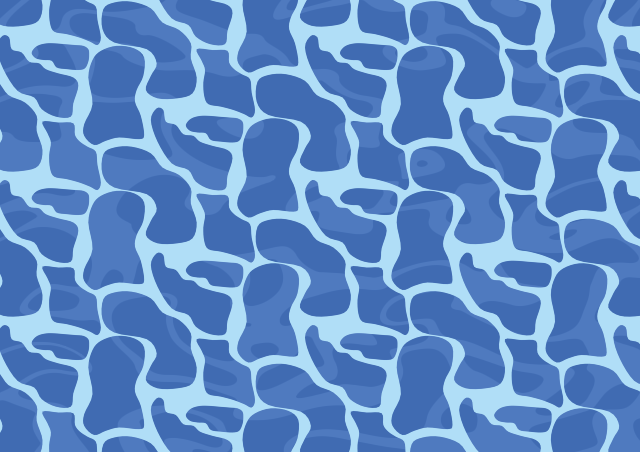
Write a Shadertoy shader that draws this pattern.

```glsl
// Stylised pool water: five curvy dark cells separated by pale caustic lines,
// repeated on a half-drop lattice. Each cell is a signed distance to a closed
// spline; warped noise adds unrepeated ribbons of lighter blue inside the cells.

const int N = 18;                        // control points per cell
const vec2 PERIOD = vec2(370.0, 174.0);  // canvas is 768 units wide

// Outlines are relative to the cell centres, with y pointing down.
const vec2 OVAL[N] = vec2[N](
    vec2(-35, -4), vec2(-32, -10), vec2(-26, -14), vec2(-17, -16), vec2(-7, -16), vec2(5, -15),
    vec2(17, -14), vec2(27, -13), vec2(33, -9), vec2(34, -2), vec2(33, 6), vec2(29, 14),
    vec2(21, 16), vec2(7, 15), vec2(-5, 13), vec2(-11, 5), vec2(-21, 4), vec2(-30, 2));
const vec2 WING[N] = vec2[N](
    vec2(-49, -37), vec2(-42, -51), vec2(-34, -49), vec2(-31, -35), vec2(-19, -31), vec2(-10, -20),
    vec2(2, -18), vec2(10, -11), vec2(25, -6), vec2(43, -1), vec2(49, 9), vec2(43, 30),
    vec2(40, 46), vec2(22, 46), vec2(5, 37), vec2(-4, 23), vec2(-24, 15), vec2(-41, -11));
const vec2 WAIST[N] = vec2[N](
    vec2(-27, -43), vec2(-17, -54), vec2(2, -60), vec2(23, -57), vec2(35, -46), vec2(34, -24),
    vec2(26, -7), vec2(24, 7), vec2(31, 24), vec2(35, 47), vec2(29, 52), vec2(5, 50),
    vec2(-11, 54), vec2(-25, 59), vec2(-37, 48), vec2(-37, 34), vec2(-27, 10), vec2(-32, -22));
const vec2 BEND[N] = vec2[N](
    vec2(-55, -50), vec2(-42, -58), vec2(-21, -59), vec2(2, -51), vec2(16, -34), vec2(36, -25),
    vec2(50, -9), vec2(50, 9), vec2(57, 32), vec2(52, 51), vec2(34, 57), vec2(10, 57),
    vec2(-4, 47), vec2(2, 30), vec2(9, 15), vec2(-3, -2), vec2(-42, -10), vec2(-56, -26));
const vec2 BLOCK[N] = vec2[N](
    vec2(-36, -40), vec2(-17, -39), vec2(1, -38), vec2(3, -24), vec2(9, -16), vec2(18, -10),
    vec2(28, -4), vec2(30, 12), vec2(34, 33), vec2(30, 42), vec2(21, 38), vec2(8, 33),
    vec2(-7, 29), vec2(-22, 26), vec2(-27, 16), vec2(-28, 0), vec2(-26, -15), vec2(-30, -26));

float hash(vec2 p) {
    p = fract(p * vec2(0.1031, 0.1137));
    p += dot(p, p.yx + 33.33);
    return fract((p.x + p.y) * p.x * 7.13);
}

float noise(vec2 p) {
    vec2 i = floor(p), f = fract(p);
    f = f * f * (3.0 - 2.0 * f);
    return mix(mix(hash(i), hash(i + vec2(1, 0)), f.x),
               mix(hash(i + vec2(0, 1)), hash(i + vec2(1, 1)), f.x), f.y);
}

// Offset from the nearest point of the half-drop lattice.
vec2 foldLattice(vec2 p) {
    vec2 a = mod(p + 0.5 * PERIOD, PERIOD) - 0.5 * PERIOD;
    vec2 b = mod(p, PERIOD) - 0.5 * PERIOD;
    return dot(a, a) < dot(b, b) ? a : b;
}

vec2 catmullRom(vec2 a, vec2 b, vec2 c, vec2 d, float t) {
    return b + 0.5 * t * (c - a + t * (2.0 * a - 5.0 * b + 4.0 * c - d
                                       + t * (3.0 * (b - c) + d - a)));
}

// Signed distance to one repeated cell, negative inside.
float cellDistance(vec2 p, vec2 centre, vec2 outline[N]) {
    p = foldLattice(p - centre);
    if (dot(p, p) > 8100.0) return 10.0;
    float nearest = 1e5, side = 1.0;
    vec2 start = outline[0];
    for (int i = 0; i < N; i++) {
        for (int k = 1; k <= 4; k++) {
            vec2 end = catmullRom(outline[(i + N - 1) % N], outline[i], outline[(i + 1) % N],
                                  outline[(i + 2) % N], float(k) / 4.0);
            vec2 e = end - start, w = p - start;
            vec2 gap = w - e * clamp(dot(w, e) / dot(e, e), 0.0, 1.0);
            nearest = min(nearest, dot(gap, gap));
            bvec3 c = bvec3(p.y >= start.y, p.y < end.y, e.x * w.y > e.y * w.x);
            if (all(c) || all(not(c))) side = -side;
            start = end;
        }
    }
    return side * sqrt(nearest);
}

// Wavy ribbons of uneven width, stretched sideways.
float ribbonField(vec2 p) {
    p += vec2(13, 7) * sin(p.yx / vec2(19, 27)) + vec2(0, 9) * sin(p.x / 61.0);
    vec2 q = p / vec2(62, 34);
    return abs(noise(q + 7.0) - 0.5) - 0.03 - 0.13 * noise(q * 0.7 + 41.0);
}

void mainImage(out vec4 fragColor, in vec2 fragCoord) {
    float pixel = 768.0 / iResolution.x;
    vec2 p = vec2(fragCoord.x, iResolution.y - fragCoord.y) * pixel;

    // Water with lighter ribbons
    float ribbon = ribbonField(p);
    float blur = max(fwidth(ribbon), 1e-4);
    vec3 color = mix(vec3(0.31, 0.48, 0.75), vec3(0.25, 0.42, 0.70),
                     smoothstep(-0.6 * blur, 0.6 * blur, ribbon));

    // Pale lines wherever no cell covers
    float d = cellDistance(p, vec2(443, 242), OVAL);
    d = min(d, cellDistance(p, vec2(415, 268), WING));
    d = min(d, cellDistance(p, vec2(323, 202), WAIST));
    d = min(d, cellDistance(p, vec2(364, 322), BEND));
    d = min(d, cellDistance(p, vec2(457, 360), BLOCK));
    color = mix(color, vec3(0.69, 0.87, 0.97), smoothstep(-0.6 * pixel, 0.6 * pixel, d));
    fragColor = vec4(color, 1.0);
}
```
